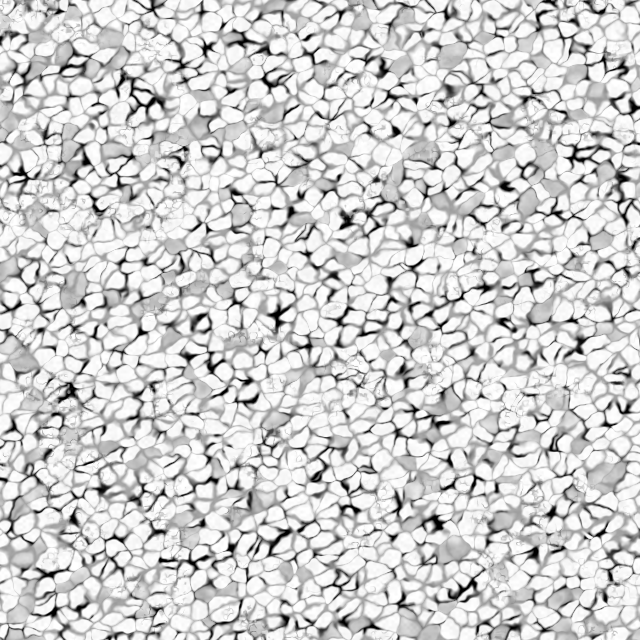
Reproduce this texture map procedurally as a WebGL 2 fragment shader.

```glsl
#version 300 es
precision highp float;
// Pale, tightly packed gravel with soft grey gaps and dark crevices.

#define GRAINS 42.0      // grains across the canvas
#define JITTER 0.95      // scatter of grain centres
#define SIZE_SPREAD 0.28 // difference between large and small grains
#define STRETCH 1.13     // elongation along the grain direction
#define DIRECTION 0.45   // grain direction in radians
#define WARP 0.28        // bending of the outlines
#define ROUNDNESS 15.0   // lower values round the corners more
#define GAP_SPREAD 0.22  // difference between narrow and wide gaps
#define GRAIN_TONE 0.98
#define SUNKEN_TONE 0.80
#define SUNKEN_SHARE 0.10
#define CHIP_DEPTH 0.24

uniform vec2 u_resolution;
out vec4 fragColor;

float hash(vec2 p) {
    return fract(sin(dot(p, vec2(127.1, 311.7))) * 43758.5453);
}

vec2 hash2(vec2 p) {
    return vec2(hash(p), hash(p + 57.3));
}

float noise(vec2 p) {
    vec2 cell = floor(p), f = fract(p);
    f = f * f * (3.0 - 2.0 * f);
    float low = mix(hash(cell), hash(cell + vec2(1, 0)), f.x);
    float high = mix(hash(cell + vec2(0, 1)), hash(cell + vec2(1, 1)), f.x);
    return mix(low, high, f.y);
}

vec2 noise2(vec2 p) {
    return vec2(noise(p), noise(p + 31.7)) - 0.5;
}

vec2 grainCentre(vec2 cell) {
    return cell + 0.5 + JITTER * (hash2(cell) - 0.5);
}

// Squared distance to a grain centre, less the weight of the grain.
float grainPower(vec2 cell, vec2 p) {
    vec2 toCentre = grainCentre(cell) - p;
    return dot(toCentre, toCentre) - SIZE_SPREAD * hash(cell + 19.1);
}

float isSunken(vec2 cell) {
    return step(1.0 - SUNKEN_SHARE, hash(cell + 83.0));
}

// Returns the rounded distance to the grain border and the blended sinking.
vec2 packedGrains(vec2 p) {
    vec2 home = floor(p), owner = home;
    float nearest = 1e5;
    for (int y = -2; y <= 2; y++)
    for (int x = -2; x <= 2; x++) {
        vec2 cell = home + vec2(x, y);
        float power = grainPower(cell, p);
        if (power < nearest) {
            nearest = power;
            owner = cell;
        }
    }

    vec2 centre = grainCentre(owner);
    float closeness = 1e-6, sinking = isSunken(owner);
    for (int y = -2; y <= 2; y++)
    for (int x = -2; x <= 2; x++) {
        vec2 cell = home + vec2(x, y);
        if (cell == owner) continue;
        float span = max(length(grainCentre(cell) - centre), 0.1);
        float border = (grainPower(cell, p) - nearest) / (2.0 * span);
        float weight = exp(-ROUNDNESS * border);
        closeness += weight;
        sinking += weight * isSunken(cell);
    }
    return vec2(-log(closeness) / ROUNDNESS, sinking / (1.0 + closeness));
}

void main() {
    vec2 uv = gl_FragCoord.xy / u_resolution;
    vec2 p = uv * GRAINS;

    // Lay the grains along one direction and bend their outlines.
    float c = cos(DIRECTION), s = sin(DIRECTION);
    vec2 q = vec2(c * p.x + s * p.y, c * p.y - s * p.x);
    q *= vec2(1.0 / STRETCH, STRETCH);
    q += WARP * 2.0 * noise2(p * 0.85) + 0.22 * noise2(p * 2.4 + 9.0);

    // Gaps open and close along the borders.
    vec2 grain = packedGrains(q);
    float sunken = smoothstep(0.1, 0.9, grain.y);
    float opening = GAP_SPREAD * (noise(q * 1.4 + 47.0) - 0.5) + 0.025;
    float border = grain.x - opening + 0.05 * (noise(p * 4.5) - 0.5);

    // Gaps run from shallow grey to black, sunken grains fade into them.
    float pit = 0.9 * noise(q * 1.5 + 71.0) + 0.1 * noise(p * 0.3 + 5.0);
    float gapTone = mix(0.64, -0.06, smoothstep(0.40, 0.80, pit));
    gapTone = mix(gapTone, 0.62, sunken);
    float topTone = mix(GRAIN_TONE, SUNKEN_TONE + 0.2 * noise2(p * 1.5).x, sunken);
    float tone = mix(gapTone, topTone, smoothstep(-0.09, 0.15, border));

    // Broken crystal faces: short ragged chips in scattered patches.
    float patches = smoothstep(0.52, 0.80, noise(p * 0.6 + 140.0));
    float ragged = noise(p * 2.7 + 40.0) + 0.35 * noise2(p * 6.0).x;
    float crack = 1.0 - smoothstep(0.0, 0.18, abs(ragged - 0.5));
    crack *= smoothstep(0.25, 0.75, noise(p * 3.3 + 91.0));
    tone -= CHIP_DEPTH * patches * crack * smoothstep(0.3, 0.8, tone);
    float glint = smoothstep(0.6, 0.9, noise(p * 4.0 + 15.0));
    tone += 0.5 * patches * glint * (1.0 - tone);

    // Fine mineral mottling.
    tone += 0.05 * noise2(p * 5.0 + 60.0).x + 0.03 * noise2(p * 1.7 + 23.0).y;
    fragColor = vec4(vec3(clamp(tone, 0.0, 1.0)), 1.0);
}
```
